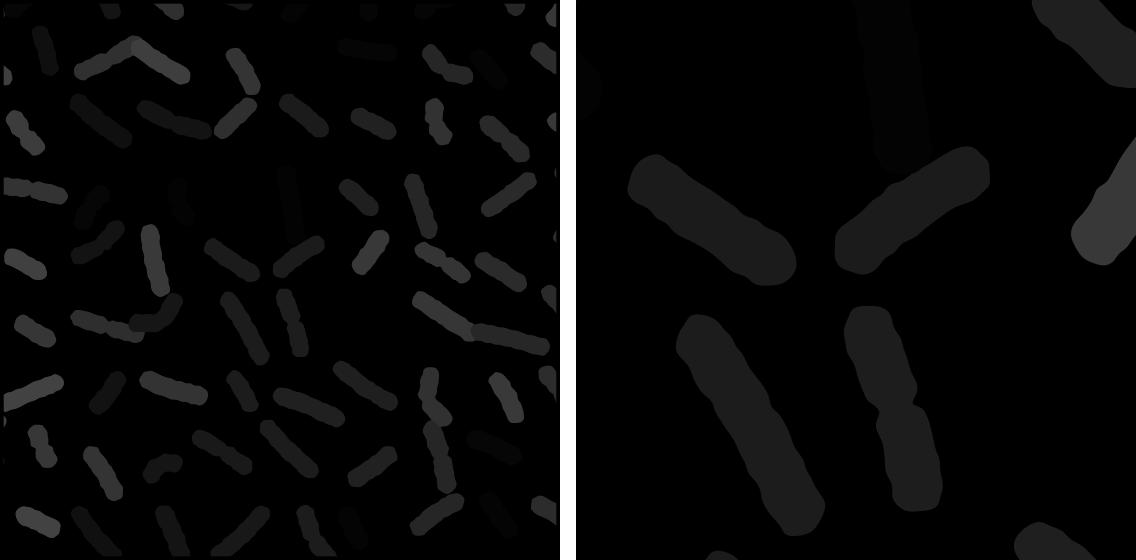
Left: the whole. Right: its middle third, enlarged.
Write a WebGL 2 fragment shader that draws this pattern.

```glsl
#version 300 es
precision highp float;
// Scattered rod-shaped grains in flat dark greys on black.
// Each cell of a jittered grid holds one rod: two capsules joined at a bend,
// some of them pinched at the waist. Tones rise from left to right.

uniform vec2 u_resolution;
out vec4 fragColor;

const float GRID = 8.4;             // cells across the canvas
const float JITTER = 0.42;          // spread of centres, in cells
const float RADIUS = 0.0161;        // half width of a rod
const vec2 HALF_LENGTH = vec2(0.040, 0.074);
const float MARGIN = 0.0065;        // black frame
const float EMPTY_SHARE = 0.03;
const float FAINT_SHARE = 0.11;     // rods barely above black
const float BRIGHT_SHARE = 0.38;
const float RISING_SHARE = 0.23;    // rods that lean up to the right
const float PINCHED_SHARE = 0.36;
const float WOBBLE = 0.0006;        // unevenness of the outline

const vec2 FAINT_TONE = vec2(0.012, 0.026);
const vec2 RAMP_TONE = vec2(0.045, 0.172);
const vec2 BRIGHT_TONE = vec2(0.175, 0.262);

// Four random values per cell and seed.
vec4 hash4(vec2 cell, float seed) {
    vec4 p = fract(vec4(cell.xyx, seed) * vec4(0.1031, 0.1030, 0.0973, 0.1099) + 0.37);
    p += dot(p, p.wzxy + 33.33);
    return fract((p.xxyz + p.yzzw) * p.zywx);
}

float range(vec2 limits, float t) {
    return mix(limits.x, limits.y, t);
}

vec2 heading(float angle) {
    return vec2(cos(angle), sin(angle));
}

float capsule(vec2 p, vec2 a, vec2 b, float radius) {
    vec2 ab = b - a;
    float t = clamp(dot(p - a, ab) / dot(ab, ab), 0.0, 1.0);
    return length(p - a - ab * t) - radius;
}

float smoothMin(float a, float b, float k) {
    float h = max(k - abs(a - b), 0.0) / k;
    return min(a, b) - 0.25 * h * h * k;
}

// Distance to a rod around the origin.
float rod(vec2 p, float angle, float bend, float halfLength, float radius, float pinch) {
    float tip = halfLength - radius;
    float inner = 0.78 * radius * pinch;
    vec2 u = heading(angle + bend);
    vec2 v = -heading(angle - bend);
    float first = capsule(p, u * inner, u * tip, radius);
    float second = capsule(p, v * inner, v * tip, radius);
    return smoothMin(first, second, 0.0001 + 0.004 * pinch);
}

// Random lean: mostly falling to the right, some rising.
float lean(float pick, float t) {
    return pick < RISING_SHARE ? range(vec2(0.25, 1.05), t) : -range(vec2(0.10, 1.45), t);
}

float toneAt(float x, float kind, float t) {
    if (kind < FAINT_SHARE) return range(FAINT_TONE, t);
    if (kind > 1.0 - BRIGHT_SHARE || x < 0.08) return range(BRIGHT_TONE, t);
    return range(RAMP_TONE, clamp(x + 0.16 * (t - 0.5), 0.0, 1.0));
}

void main() {
    float shortSide = min(u_resolution.x, u_resolution.y);
    vec2 p = gl_FragCoord.xy / shortSide;
    vec2 extent = u_resolution / shortSide;
    float pixel = 1.0 / shortSide;

    vec2 home = floor(p * GRID);
    float ripple = WOBBLE * (sin(p.x * 310.0 + 2.0 * sin(p.y * 170.0)) + sin(p.y * 270.0));
    float grey = 0.0;

    // Paint the rods of this cell and its neighbours.
    for (int j = -1; j <= 1; j++) {
        for (int i = -1; i <= 1; i++) {
            vec2 cell = home + vec2(i, j);
            vec4 place = hash4(cell, 1.7);
            vec4 shape = hash4(cell, 5.3);
            vec4 look = hash4(cell, 9.1);
            if (look.x < EMPTY_SHARE) continue;

            vec2 centre = (cell + 0.5 + JITTER * (place.xy - 0.5)) / GRID;
            float angle = lean(place.z, place.w);
            float pinch = step(shape.x, PINCHED_SHARE);
            float bendLimit = mix(0.09, shape.w < 0.3 ? 0.65 : 0.24, pinch);
            float bend = bendLimit * (2.0 * shape.y - 1.0);
            float halfLength = range(HALF_LENGTH, shape.z);
            float radius = RADIUS * mix(0.93, 1.06, look.w);

            float d = rod(p - centre, angle, bend, halfLength, radius, pinch) + ripple;
            float cover = 1.0 - smoothstep(-0.6 * pixel, 0.6 * pixel, d);
            grey = mix(grey, toneAt(centre.x / extent.x, look.y, look.z), cover);
        }
    }

    // Cut the rods off at the black frame.
    vec2 edge = min(p, extent - p);
    grey *= smoothstep(-0.5 * pixel, 0.5 * pixel, min(edge.x, edge.y) - MARGIN);
    fragColor = vec4(vec3(grey), 1.0);
}
```
